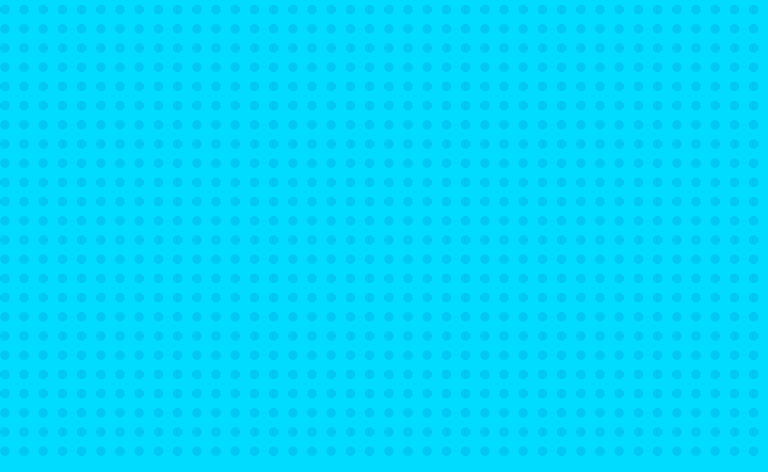
Write a WebGL 1 fragment shader that draws this pattern.

```glsl
precision highp float;
// Regular grid of small darker blue dots on a flat bright cyan ground.

uniform vec2 u_resolution;

#define COLUMNS 40.0
#define ROWS 24.0
#define DOT_RADIUS 0.25
#define DOT_CENTER vec2(0.25, 0.5)
#define GROUND_COLOR vec3(0.0, 0.863, 1.0)
#define DOT_COLOR vec3(0.0, 0.784, 0.961)

// Coverage of a disc, with its edge softened over one pixel.
float discCoverage(vec2 offset, float radius, float pixel) {
    return clamp(0.5 + (radius - length(offset)) / pixel, 0.0, 1.0);
}

void main() {
    // Grid units: one cell is 1 x 1, counted from the top left corner.
    float pixel = COLUMNS / u_resolution.x;
    vec2 grid = vec2(gl_FragCoord.x, u_resolution.y - gl_FragCoord.y) * pixel;

    float dots = discCoverage(fract(grid) - DOT_CENTER, DOT_RADIUS, pixel);

    // The strip below the last full row stays plain.
    dots *= 1.0 - step(ROWS, grid.y);

    gl_FragColor = vec4(mix(GROUND_COLOR, DOT_COLOR, dots), 1.0);
}
```
